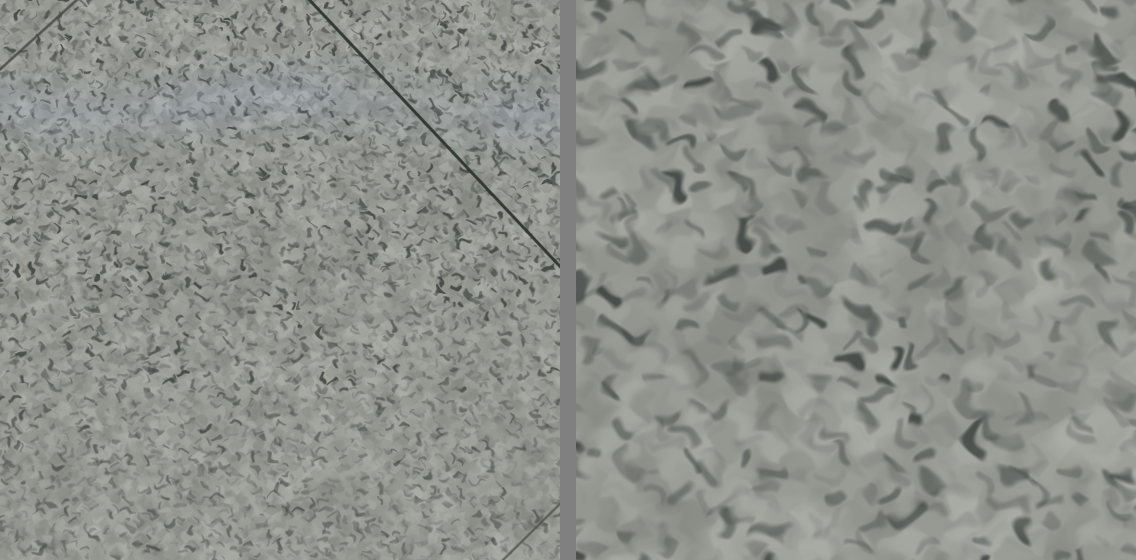
Left, the full canvas; right, a detail of the centre.
Reproduce this texture procedurally as a Shadertoy shader.

```glsl
vec3 hash32(vec2 p) {
    vec3 q = fract(p.xyx * vec3(0.1031, 0.1030, 0.0973));
    q += dot(q, q.yxz + 33.33);
    return fract((q.xxy + q.yzz) * q.zyx);
}

float segmentDistance(vec2 p, vec2 a, vec2 b) {
    vec2 ab = b - a;
    return length(p - a - ab * clamp(dot(p - a, ab) / dot(ab, ab), 0.0, 1.0));
}

// Cellular noise with softly blended cell tones
float grains(vec2 p) {
    vec2 cell = floor(p);
    float tone = 0.0, total = 0.0;
    for (int y = -1; y <= 1; y++)
    for (int x = -1; x <= 1; x++) {
        vec2 id = cell + vec2(x, y);
        vec3 h = hash32(id);
        vec2 d = p - id - h.xy;
        float weight = exp(-9.0 * dot(d, d));
        tone += h.z * weight;
        total += weight;
    }
    return tone / total;
}

// Scattered soft mineral flecks, one bent capsule per cell
float flecks(vec2 p, float heading, float density) {
    vec2 cell = floor(p);
    float light = 1.0;
    for (int y = -1; y <= 1; y++)
    for (int x = -1; x <= 1; x++) {
        vec2 id = cell + vec2(x, y);
        vec3 h = hash32(id + 71.0), k = hash32(id + 193.0);
        float angle = heading + (h.z - 0.5) * 2.5;
        vec2 axis = vec2(cos(angle), sin(angle));
        vec2 d = p - id - h.xy;
        d = vec2(dot(d, axis), dot(d, vec2(-axis.y, axis.x)));
        d.y += (k.z - 0.5) * 2.0 * d.x * d.x;
        float halfLength = mix(0.1, 0.42, k.x);
        float radius = mix(0.1, 0.18, k.z) * (1.0 - 0.5 * d.x);
        float dist = length(vec2(max(abs(d.x) - halfLength, 0.0), d.y));
        float strength = mix(0.04, 0.95, k.y * k.y) * density;
        light *= 1.0 - strength * (1.0 - smoothstep(radius - 0.1, radius + 0.1, dist));
    }
    return 1.0 - light;
}

void mainImage(out vec4 fragColor, in vec2 fragCoord) {
    vec2 uv = fragCoord / iResolution.xy;

    // Slight perspective and wobble of the stone grain
    vec2 p = (uv - vec2(0.5, 0.0)) / (1.1 - 0.12 * uv.y) + 3.0;
    p += 0.0018 * sin(p.yx * vec2(310.0, 270.0) + 2.0 * sin(p * 140.0));

    // Pale ground with fine and broad tone changes
    float tone = 0.6 * grains(p * 75.0) + 0.4 * grains(p * 32.0 + 40.0);
    vec3 color = vec3(0.598, 0.609, 0.582) + (tone - 0.5) * 0.15;
    float cloud = grains(p * 8.0 + 90.0);
    color += (cloud - 0.5) * 0.025;

    // Cool sheen across the upper part
    float sheen = exp(-pow((uv.y - 0.81 + 0.02 * sin(uv.x * 9.0)) / 0.06, 2.0));
    color += sheen * vec3(0.0, 0.01, 0.045) * (0.5 + cloud);

    // Dark flecks, steeper at the top and fainter at the bottom
    float heading = mix(2.5, 1.8, smoothstep(0.5, 0.95, uv.y));
    float density = mix(0.72, 1.05, smoothstep(0.0, 0.65, uv.y));
    density *= (0.7 + 0.6 * grains(p * 14.0 + 20.0)) * (1.0 - 0.25 * sheen);
    float dark = flecks(p * 47.0, heading, density);
    float faint = flecks(p * 61.0 + 17.0, heading + 0.3, density * 0.65);
    float mineral = 1.0 - (1.0 - dark) * (1.0 - faint);
    color = mix(color, vec3(0.27, 0.29, 0.28), min(mineral, 0.95));

    // Joints between the slabs
    float mainJoint = segmentDistance(uv, vec2(0.533, 1.021), vec2(1.02, 0.503));
    float leftJoint = segmentDistance(uv, vec2(-0.02, 0.858), vec2(0.157, 1.018));
    float lowJoint = segmentDistance(uv, vec2(0.878, -0.02), vec2(1.02, 0.12));
    color = mix(color, vec3(0.18, 0.21, 0.19), 0.95 * (1.0 - smoothstep(0.0012, 0.0042, mainJoint)));
    color = mix(color, vec3(0.29, 0.29, 0.28), 0.85 * (1.0 - smoothstep(0.0008, 0.0040, leftJoint)));
    color = mix(color, vec3(0.32, 0.33, 0.30), 0.8 * (1.0 - smoothstep(0.0006, 0.0038, lowJoint)));

    fragColor = vec4(color, 1.0);
}
```
